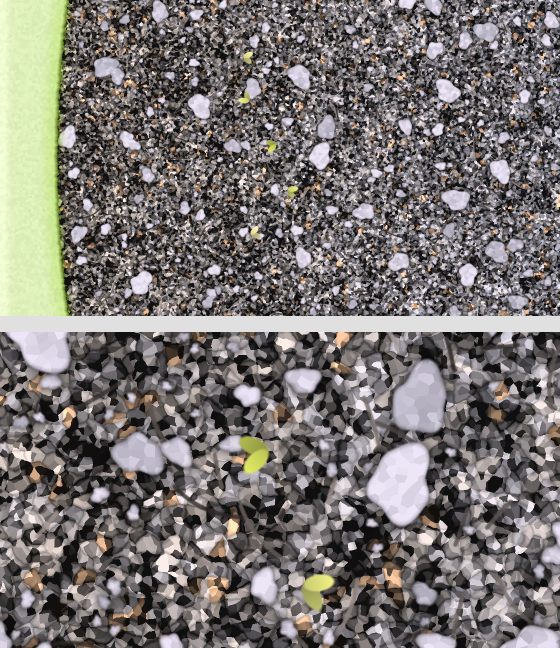
Top: the whole. Bottom: its middle third, enlarged.
Reproduce this texture procedurally as a Shadertoy shader.

```glsl
// Potting soil seen from above: cellular crumbs and grit, pale pebbles,
// thin fibres and a few seedlings, beside the light green rim of a planter.
// Lengths are in canvas heights; four samples per pixel smooth the edges.

const vec3 PEBBLE_LIGHT = vec3(0.93, 0.90, 0.97);
const vec3 PEBBLE_GREY = vec3(0.64, 0.63, 0.69);
const vec3 RIM_PALE = vec3(0.87, 0.94, 0.73);
const vec3 RIM_GLARE = vec3(0.95, 0.99, 0.83);
const vec3 RIM_LIME = vec3(0.77, 0.90, 0.50);
const vec3 MOSS = vec3(0.38, 0.50, 0.14);

vec2 hash2(vec2 p) {
    vec3 q = fract(p.xyx * vec3(0.1031, 0.1030, 0.0973));
    q += dot(q, q.yzx + 33.33);
    return fract((q.xx + q.yz) * q.zy);
}

vec2 rotate(vec2 p, float angle) {
    float c = cos(angle), s = sin(angle);
    return vec2(c * p.x + s * p.y, c * p.y - s * p.x);
}

// Layered sines, about -1 to 1
float waves(vec2 p) {
    float sum = 0.0, gain = 0.55;
    for (int i = 0; i < 4; i++) {
        sum += gain * sin(p.x + 1.7 * sin(p.y)) * cos(p.y + 0.8 * sin(p.x));
        p = rotate(p, 1.1) * 1.9 + 3.7;
        gain *= 0.6;
    }
    return sum;
}

// Cellular noise: nearest and second distance, then two random values
vec4 cells(vec2 p) {
    vec2 base = floor(p);
    vec4 found = vec4(9.0);
    for (int y = -1; y <= 1; y++)
    for (int x = -1; x <= 1; x++) {
        vec2 id = base + vec2(x, y);
        float d = length(id + hash2(id + 50.0) - p);
        if (d < found.x) found = vec4(d, found.x, hash2(id + 191.0));
        else found.y = min(found.y, d);
    }
    return found;
}

// Scattered lumpy ovals: signed distance and two random values
vec3 pebbles(vec2 p, float scale, float share, float small, float large) {
    vec2 base = floor(p * scale);
    vec3 nearest = vec3(1.0, 0.0, 0.0);
    for (int y = -1; y <= 1; y++)
    for (int x = -1; x <= 1; x++) {
        vec2 id = base + vec2(x, y) + 300.0;
        vec2 look = hash2(id + 17.0), kind = hash2(id + 83.0);
        if (kind.x > share) continue;
        vec2 q = rotate(p - (id - 300.0 + hash2(id)) / scale, 6.28 * look.x);
        float a = atan(q.y, q.x);
        float lumps = 1.0 + 0.11 * sin(3.0 * a + 9.0 * look.y) + 0.07 * sin(5.0 * a + 20.0 * kind.y);
        float d = length(q * vec2(0.9, 1.25)) - mix(small, large, look.y * look.y) * lumps;
        if (d < nearest.x) nearest = vec3(d, kind.y, look.x);
    }
    return nearest;
}

// Curved hair-thin strokes: distance and a random value
vec2 fibres(vec2 p, float scale) {
    vec2 base = floor(p * scale);
    vec2 nearest = vec2(1.0, 0.0);
    for (int y = -1; y <= 1; y++)
    for (int x = -1; x <= 1; x++) {
        vec2 id = base + vec2(x, y) + 700.0;
        vec2 look = hash2(id + 29.0);
        vec2 q = rotate(p - (id - 700.0 + hash2(id)) / scale, 6.28 * look.x);
        q.y += (look.y - 0.5) * 14.0 * q.x * q.x;
        float d = length(vec2(max(abs(q.x) - 0.045 * look.y, 0.0), q.y));
        if (d < nearest.x) nearest = vec2(d, fract(look.x * 7.0));
    }
    return nearest;
}

vec3 soil(vec2 p) {
    vec2 bent = p + 0.005 * vec2(waves(p * 45.0), waves(p.yx * 45.0 + 8.0));
    vec4 lump = cells(bent * 20.0), crumb = cells(bent * 58.0), grit = cells(bent * 125.0 + 7.0);
    float gap = 1.0 - smoothstep(0.0, 0.3, crumb.y - crumb.x);
    float tone = 0.43 + 0.22 * (lump.z - 0.5) + 0.40 * (crumb.z - 0.5) + 0.72 * (grit.z - 0.5);
    tone += 0.07 * waves(p * 5.0) + 0.05 * (p.x - 1.0) - 0.17 * gap;
    tone += 0.30 * smoothstep(0.92, 0.95, grit.w);
    float warmth = 0.6 * crumb.w + 0.5 - 0.35 * p.x;
    vec3 tint = mix(vec3(0.98, 0.97, 1.05), vec3(1.08, 0.99, 0.92), clamp(warmth, 0.0, 1.0));
    tint = mix(tint, vec3(1.25, 1.0, 0.80), step(0.93, crumb.w));
    return clamp(tone, 0.06, 0.95) * tint;
}

vec3 addPebbles(vec3 col, vec2 p, vec3 stone) {
    float mottle = cells(p * 95.0 + 31.0).z;
    float light = 0.35 + 0.7 * stone.y + 0.6 * (mottle - 0.5);
    vec3 face = mix(PEBBLE_GREY, PEBBLE_LIGHT, clamp(light, 0.0, 1.0));
    face *= 1.0 - 0.2 * smoothstep(-0.006, 0.0, stone.x);
    col *= 1.0 - 0.45 * exp(-max(stone.x, 0.0) / 0.006);
    return mix(col, face, smoothstep(0.002, -0.002, stone.x));
}

// Two small leaves spread from one stem
vec3 addSeedling(vec3 col, vec2 p, vec2 seed) {
    vec3 leaf = mix(vec3(0.72, 0.80, 0.18), vec3(0.93, 0.89, 0.66), seed.y);
    for (int side = -1; side <= 1; side += 2) {
        vec2 q = rotate(p, 6.28 * seed.x + 0.6 * float(side)) - vec2(0.014, 0.0);
        float d = length(q * vec2(0.8, 1.5)) - 0.013;
        vec3 shade = leaf * (0.9 + 0.12 * float(side) + 6.0 * q.x);
        col = mix(col, shade, smoothstep(0.002, -0.002, d));
    }
    return col;
}

vec3 addRim(vec3 col, vec2 p) {
    float edge = 0.182 + 0.14 * (p.y - 0.5) * (p.y - 0.5) + 0.004 * waves(p.yy * 70.0);
    float d = p.x - edge;
    vec3 rim = mix(RIM_GLARE, RIM_PALE, smoothstep(0.01, 0.04, p.x));
    rim = mix(rim, RIM_LIME, 0.7 * smoothstep(-0.07, -0.01, d));
    rim += 0.05 * (cells(p * 110.0).z - 0.5);
    rim = mix(rim, MOSS, smoothstep(-0.014, 0.002, d));
    col = mix(col, col * MOSS * 1.8, exp(-max(d, 0.0) / 0.010));
    return mix(col, rim, smoothstep(0.002, -0.002, d));
}

vec3 scene(vec2 p) {
    vec3 col = soil(p);
    vec2 fibre = fibres(p, 11.0);
    vec3 strand = mix(vec3(0.16, 0.14, 0.13), vec3(0.66, 0.60, 0.58), fibre.y);
    col = mix(col, strand, 0.8 * smoothstep(0.0035, 0.001, fibre.x));
    col = addPebbles(col, p, pebbles(p + 5.0, 24.0, 0.28, 0.005, 0.013));
    col = addPebbles(col, p, pebbles(p, 9.0, 0.62, 0.014, 0.040));
    for (int i = 0; i < 5; i++) {
        vec2 seed = hash2(vec2(i, 41.0));
        vec2 spot = vec2(0.77 + 0.18 * seed.x, 0.26 + 0.14 * float(i));
        col = addSeedling(col, p - spot, hash2(seed * 90.0));
    }
    return addRim(col, p);
}

void mainImage(out vec4 fragColor, in vec2 fragCoord) {
    vec3 sum = vec3(0.0);
    for (int i = 0; i < 4; i++) {
        vec2 shift = vec2(i % 2, i / 2) * 0.5 - 0.25;
        sum += scene((fragCoord + shift) / iResolution.y);
    }
    fragColor = vec4(clamp(sum / 4.0, 0.0, 1.0), 1.0);
}
```
